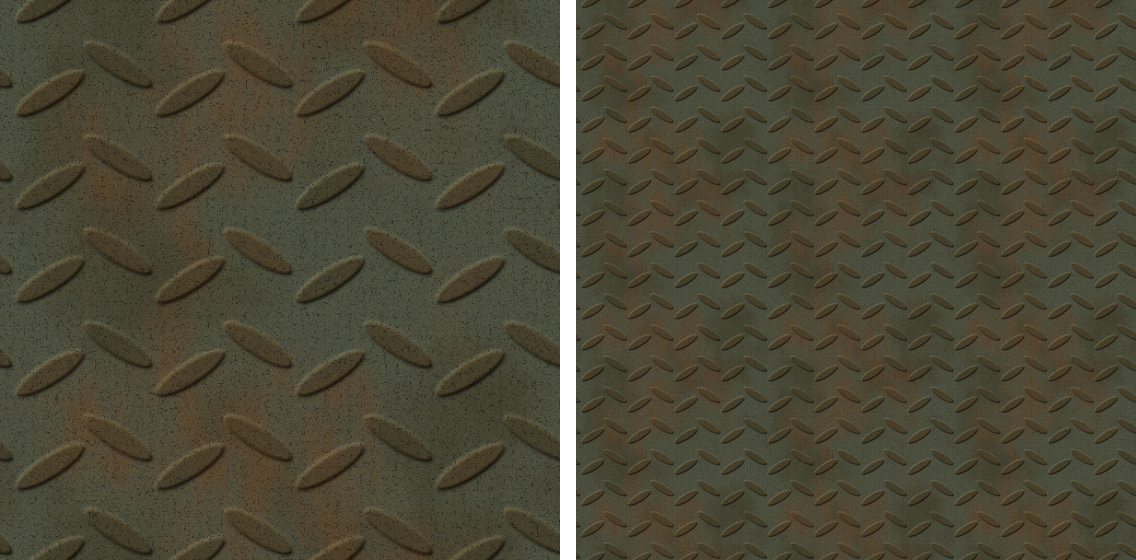
Left, the tile; right, the same tile 3 across and 3 down.
A WebGL 1 fragment shader for this texture:

```glsl
precision highp float;
// Worn steel tread plate: a 4 by 6 grid of paired, opposed oval studs.
// Studs are ellipse distances with a lit bevel; wrapping value noise adds
// grime, streaked rust and fine grain, so the sheet tiles in both directions.

uniform vec2 u_resolution;

const vec2 GRID = vec2(4.0, 6.0);
const vec2 STUD_RADII = vec2(0.0703, 0.0203);
const float STUD_TILT = 0.56;
const float BEVEL_WIDTH = 0.0042;
const vec2 LIGHT_DIR = vec2(-0.50, 0.866);
const float GRAIN_CELLS = 512.0;

const vec3 STEEL = vec3(0.278, 0.290, 0.228);
const vec3 GRIME = vec3(0.235, 0.222, 0.155);
const vec3 STUD_TOP = vec3(0.242, 0.220, 0.146);
const vec3 RUST = vec3(0.360, 0.245, 0.145);
const vec3 GLINT = vec3(0.110, 0.105, 0.080);
const vec3 SHADE = vec3(0.150, 0.145, 0.110);

float hash(vec2 p) {
  vec3 q = fract(p.xyx * vec3(0.1031, 0.1030, 0.0973));
  q += dot(q, q.yzx + 33.33);
  return fract((q.x + q.y) * q.z);
}

// Value noise that repeats after a whole number of lattice cells
float wrapNoise(vec2 p, vec2 period, float seed) {
  vec2 i = floor(p);
  vec2 f = p - i;
  f = f * f * (3.0 - 2.0 * f);
  vec2 a = mod(i, period) + seed;
  vec2 b = mod(i + 1.0, period) + seed;
  return mix(mix(hash(a), hash(vec2(b.x, a.y)), f.x),
             mix(hash(vec2(a.x, b.y)), hash(b), f.x), f.y);
}

float fbm(vec2 uv, vec2 freq, float seed) {
  float sum = 0.0;
  float amp = 0.5;
  for (int i = 0; i < 5; i++) {
    sum += amp * wrapNoise(uv * freq, freq, seed);
    freq *= 2.0;
    seed += 17.0;
    amp *= 0.5;
  }
  return sum / 0.96875;
}

// One stud per grid cell: x = coverage, y = bevel lighting, z = random wear
vec3 studLayer(vec2 uv, vec2 centre, float tilt, float softness, float seed) {
  vec2 cell = uv * GRID - centre + 0.5;
  vec2 p = (fract(cell) - 0.5) / GRID;
  float c = cos(tilt);
  float s = sin(tilt);
  vec2 q = vec2(c * p.x + s * p.y, c * p.y - s * p.x);

  // Approximate ellipse distance and its outward normal
  float k = length(q / STUD_RADII);
  vec2 g = q / (STUD_RADII * STUD_RADII);
  float slope = max(length(g), 0.001);
  float d = k * (k - 1.0) / slope;
  vec2 n = g / slope;
  vec2 normal = vec2(c * n.x - s * n.y, s * n.x + c * n.y);

  float rim = (d + 0.001) / BEVEL_WIDTH;
  float bevel = exp(-rim * rim) * dot(normal, LIGHT_DIR);
  float cover = 1.0 - smoothstep(-softness, softness, d);
  float wear = hash(mod(floor(cell), GRID) + seed);
  return vec3(cover, bevel, wear);
}

// Blend a stud top into the plate, then light its rim
vec3 addStud(vec3 plate, vec3 stud, float rust) {
  vec3 top = mix(STUD_TOP, RUST, 0.22 * stud.z * stud.z + 0.25 * rust);
  vec3 color = mix(plate, top, 0.85 * stud.x);
  return color + GLINT * max(stud.y, 0.0) + SHADE * min(stud.y, 0.0);
}

void main() {
  vec2 uv = gl_FragCoord.xy / u_resolution;
  float softness = max(0.0015, 1.0 / min(u_resolution.x, u_resolution.y));

  // Plate with broad grime and vertically drawn rust
  float grime = smoothstep(0.35, 0.70, fbm(uv, vec2(5.0, 4.0), 3.0));
  float patches = smoothstep(0.46, 0.74, fbm(uv, vec2(5.0, 4.0), 41.0));
  float streaks = smoothstep(0.35, 0.75, fbm(uv, vec2(24.0, 12.0), 87.0));
  float rust = patches * (0.35 + 0.65 * streaks);
  vec3 color = mix(STEEL, GRIME, 0.75 * grime);
  color = mix(color, RUST, 0.60 * rust);

  // Two opposed studs in each cell
  vec3 rising = studLayer(uv, vec2(0.36, 0.0), STUD_TILT, softness, 11.0);
  vec3 falling = studLayer(uv, vec2(0.844, 0.305), -STUD_TILT, softness, 53.0);
  color = addStud(color, rising, rust);
  color = addStud(color, falling, rust);

  // Fine grain: light and dark flecks with a slight warm and cool shift
  vec2 grainUv = uv * GRAIN_CELLS - 0.5;
  float fleck = wrapNoise(grainUv, vec2(GRAIN_CELLS), 5.0);
  float tint = wrapNoise(grainUv, vec2(GRAIN_CELLS), 701.0) - 0.5;
  float pits = smoothstep(0.70, 1.0, fleck);
  color *= 1.07 + 0.22 * (0.5 - fleck) - 0.32 * pits;
  color += vec3(0.022, 0.0, -0.022) * tint;

  gl_FragColor = vec4(clamp(color, 0.0, 1.0), 1.0);
}
```
